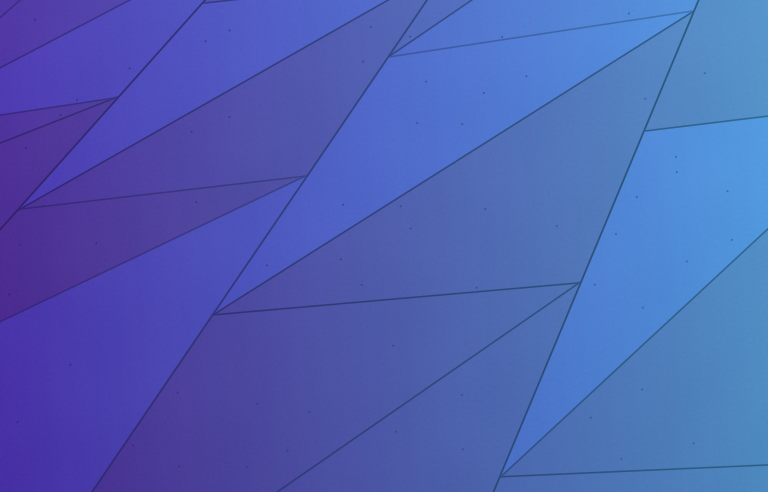
Give the GLSL for this background, as a WebGL 1 fragment shader.

```glsl
precision highp float;
// Slanted blue facets: three long seams split the canvas into four strips,
// and each strip is cut from top to bottom into bright or muted panels.
// A violet to teal gradient, fine dark joints, specks and soft grain finish it.

uniform vec2 u_resolution;

vec2 hash2(vec2 p) {
  p = vec2(dot(p, vec2(127.1, 311.7)), dot(p, vec2(269.5, 183.3)));
  return fract(sin(p) * 43758.5);
}

float corner(vec2 cell, vec2 f, vec2 o) {
  return dot(hash2(cell + o) * 2.0 - 1.0, f - o);
}

float gradientNoise(vec2 p) {
  vec2 i = floor(p), f = fract(p);
  vec2 u = f * f * (3.0 - 2.0 * f);
  return mix(mix(corner(i, f, vec2(0, 0)), corner(i, f, vec2(1, 0)), u.x),
             mix(corner(i, f, vec2(0, 1)), corner(i, f, vec2(1, 1)), u.x), u.y);
}

// Signed distance to the line a-b, positive on its left.
float side(vec2 p, vec2 a, vec2 b) {
  vec2 d = normalize(b - a);
  return d.x * (p.y - a.y) - d.y * (p.x - a.x);
}

float softStep(float d) {
  float px = 0.75 / u_resolution.y;
  return smoothstep(-px, px, d);
}

float joint(float d, float width) {
  return softStep(width - abs(d));
}

// panel = (tone, ink): sets the tone below a line and inks the line itself.
void cut(vec2 p, vec2 a, vec2 b, float tone, float ink, inout vec2 panel) {
  float d = side(p, a, b);
  panel.x = mix(tone, panel.x, softStep(d));
  panel.y = max(panel.y, ink * joint(d, 0.0016));
}

// Crosses a seam: everything to its right takes the next strip.
void seam(vec2 p, vec2 a, vec2 b, vec2 next, float ink, inout vec2 panel) {
  float d = side(p, a, b);
  panel = mix(next, panel, softStep(d));
  panel.y = max(panel.y, ink * joint(d, 0.0018));
}

vec2 farLeftStrip(vec2 p) {
  vec2 s = vec2(0.25, 0.0);
  cut(p, vec2(0.0, 0.964), vec2(0.041, 1.0), 0.3, 0.5, s);
  cut(p, vec2(0.0, 0.862), vec2(0.264, 1.0), 0.9, 0.6, s);
  cut(p, vec2(0.0, 0.766), vec2(0.234, 0.801), 0.1, 0.6, s);
  cut(p, vec2(0.0, 0.709), vec2(0.234, 0.801), -0.1, 0.7, s);
  return s;
}

vec2 leftStrip(vec2 p) {
  vec2 s = vec2(0.3, 0.0);
  cut(p, vec2(0.417, 0.994), vec2(0.472, 1.0), 0.95, 0.7, s);
  cut(p, vec2(0.041, 0.575), vec2(0.789, 1.0), 0.05, 0.8, s);
  cut(p, vec2(0.041, 0.575), vec2(0.620, 0.642), -0.1, 0.6, s);
  cut(p, vec2(0.0, 0.346), vec2(0.620, 0.642), 0.9, 0.6, s);
  return s;
}

vec2 rightStrip(vec2 p) {
  vec2 s = vec2(0.25, 0.0);
  cut(p, vec2(0.789, 0.884), vec2(0.959, 1.0), 0.85, 0.75, s);
  cut(p, vec2(0.789, 0.884), vec2(1.411, 0.978), 1.0, 0.5, s);
  cut(p, vec2(0.433, 0.360), vec2(1.411, 0.978), 0.0, 0.85, s);
  cut(p, vec2(0.433, 0.360), vec2(1.177, 0.425), 0.0, 0.9, s);
  cut(p, vec2(0.559, -0.003), vec2(1.177, 0.425), 0.05, 0.85, s);
  return s;
}

vec2 farRightStrip(vec2 p) {
  vec2 s = vec2(0.0);
  cut(p, vec2(1.313, 0.734), vec2(1.561, 0.764), 1.0, 0.8, s);
  cut(p, vec2(1.018, 0.031), vec2(1.561, 0.535), 0.1, 0.8, s);
  cut(p, vec2(1.018, 0.031), vec2(1.561, 0.055), 0.15, 0.9, s);
  return s;
}

// One small dot at a random spot in some of the grid cells.
float specks(vec2 p) {
  vec2 g = p * 9.0, cell = floor(g);
  vec2 spot = 0.1 + 0.8 * hash2(cell);
  float shown = step(0.55, hash2(cell + 40.0).x);
  return shown * softStep(0.002 - length(g - cell - spot) / 9.0);
}

void main() {
  vec2 uv = gl_FragCoord.xy / u_resolution;
  vec2 p = vec2(uv.x * 1.561, uv.y);

  // Facets
  vec2 panel = farLeftStrip(p);
  seam(p, vec2(0.0, 0.533), vec2(0.417, 1.0), leftStrip(p), 0.85, panel);
  seam(p, vec2(0.187, 0.0), vec2(0.868, 1.0), rightStrip(p), 0.8, panel);
  seam(p, vec2(1.003, 0.0), vec2(1.420, 1.0), farRightStrip(p), 0.95, panel);

  // Violet to teal light, lifted on the bright panels
  vec3 color = vec3(0.28, 0.15, 0.55) + p.y * vec3(0.04, 0.06, 0.07)
             + uv.x * vec3(0.02, 0.36, 0.18) + uv.x * uv.x * vec3(0.0, 0.02, 0.0);
  color += panel.x * vec3(-0.005, 0.035, 0.10);
  color += 0.012 * gradientNoise(p * 160.0) + 0.012 * gradientNoise(p * 7.0);

  // Joints and specks
  vec3 ink = mix(vec3(0.17, 0.12, 0.38), vec3(0.16, 0.36, 0.50), uv.x);
  color = mix(color, ink, max(panel.y, 0.6 * specks(p)));
  gl_FragColor = vec4(color, 1.0);
}
```
